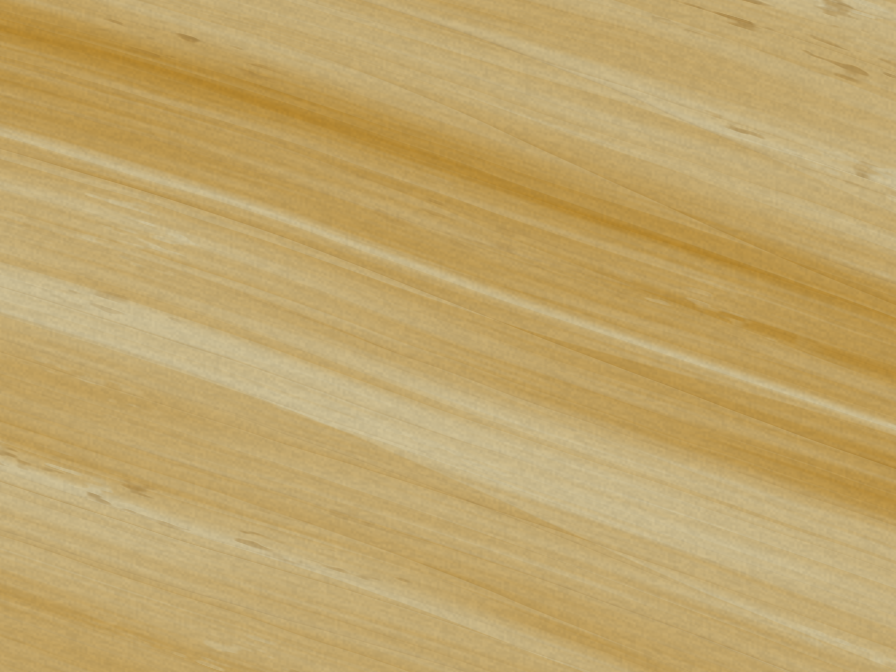
A WebGL 2 fragment shader for this texture:

```glsl
#version 300 es
precision highp float;
// Polished honey sandstone: slanted amber and cream strata with fine bedding lines.

uniform vec2 u_resolution;
out vec4 fragColor;

const vec3 AMBER = vec3(0.705, 0.540, 0.225);
const vec3 TAN   = vec3(0.750, 0.632, 0.390);
const vec3 CREAM = vec3(0.780, 0.705, 0.520);
const vec3 BROWN = vec3(0.560, 0.405, 0.160);

const float SLOPE = 0.34;          // fall of the strata at the bottom
const float SLOPE_CHANGE = 0.05;   // flattening towards the top
const float WARP = 0.012;          // gentle waviness of the strata
const float BASE_TONE = 0.64;      // 0 amber, 0.5 tan, 1 cream
const float STREAK_GAIN = 0.23;
const float BED_GAIN = 0.36;
const float LINE_GAIN = 0.40;
const float FLECK_GAIN = 0.38;
const float GRAIN_GAIN = 0.045;
const float GRAIN_SCALE = 250.0;

float hash(ivec2 cell, int seed) {
    uint h = uint(cell.x) * 1597334673u ^ uint(cell.y) * 3812015801u;
    h ^= uint(seed) * 2654435769u;
    h = (h ^ (h >> 16)) * 2246822519u;
    h = (h ^ (h >> 13)) * 3266489917u;
    h ^= h >> 16;
    return float(h >> 8) / 16777216.0;
}

// Smooth value noise in -1..1
float noise(vec2 p, int seed) {
    ivec2 i = ivec2(floor(p));
    vec2 f = fract(p);
    f = f * f * f * (f * (f * 6.0 - 15.0) + 10.0);
    float low  = mix(hash(i, seed), hash(i + ivec2(1, 0), seed), f.x);
    float high = mix(hash(i + ivec2(0, 1), seed), hash(i + ivec2(1, 1), seed), f.x);
    return mix(low, high, f.y) * 2.0 - 1.0;
}

float bump(float x, float center, float width) {
    float d = (x - center) / width;
    return exp(-d * d);
}

// Long soft streaks, finer and shorter with each octave
float streaks(vec2 s) {
    float sum = 0.0, gain = 1.0;
    vec2 freq = vec2(0.55, 10.0);
    for (int i = 0; i < 5; i++) {
        sum += gain * noise(s * freq + float(i) * 7.3, i);
        freq *= vec2(1.7, 2.15);
        gain *= 0.76;
    }
    return sum;
}

// Beds with one crisp edge and a fading side; x is tone, y is edge line
vec2 beds(vec2 s, float pixel) {
    vec2 sum = vec2(0.0);
    float rows = 8.0, gain = 1.0;
    for (int i = 0; i < 3; i++) {
        int seed = 20 + i * 5;
        float r = s.y * rows + 0.45 * noise(vec2(s.x * 0.7, s.y * rows * 0.6), seed);
        int row = int(floor(r));
        float f = fract(r);
        float edge = smoothstep(0.0, 1.6 * pixel * rows, f);
        float strength = hash(ivec2(row, 3), seed + 1) * 2.0 - 1.0;
        float along = 0.5 + 0.5 * noise(vec2(s.x * 1.6, float(row) * 5.0 + 0.5), seed + 2);
        sum.x += gain * strength * (0.4 + along) * edge * pow(1.0 - f, 2.5);
        float chosen = step(0.5, hash(ivec2(row, 9), seed + 3));
        float line = edge * exp(-f / (rows * 0.0028)) * (1.0 - f);
        sum.y += gain * chosen * line * smoothstep(0.25, 0.8, along);
        rows *= 2.6;
        gain *= 0.78;
    }
    return sum;
}

// Broad zones across the slab: amber bands, a tan middle and a pale seam
float zones(vec2 s) {
    float fade = 0.85 + 0.2 * noise(vec2(s.x * 1.5, 2.5), 50);
    float tone = -0.56 * fade * bump(s.y, 0.960, 0.048);
    tone -= 0.46 * fade * bump(s.y, 0.855, 0.046);
    tone -= 0.15 * bump(s.y, 0.69, 0.085);
    tone += 0.55 * bump(s.y, 0.798, 0.007);
    tone += 0.20 * bump(s.y, 0.575, 0.022) * (1.0 - 0.5 * s.x);
    tone += 0.08 * smoothstep(1.04, 1.12, s.y);
    return tone;
}

// Short ragged dashes gathered in a few patches
float flecks(vec2 s, int seed) {
    float dash = noise(s * vec2(16.0, 125.0), seed) + 0.4 * noise(s * vec2(50.0, 210.0), seed + 1);
    float patches = noise(s * vec2(2.2, 15.0), seed + 2);
    return smoothstep(0.35, 0.95, dash) * smoothstep(0.35, 0.8, patches);
}

void main() {
    vec2 p = gl_FragCoord.xy / u_resolution.y;
    float pixel = 1.0 / u_resolution.y;

    // Coordinates along and across the strata
    vec2 s = vec2(p.x - 0.3 * p.y, p.y + p.x * (SLOPE - SLOPE_CHANGE * p.y));
    s.y += WARP * noise(s * vec2(1.3, 3.0), 40) + 0.0012 * noise(s * vec2(9.0, 30.0), 41);

    vec2 bed = beds(s, pixel);
    float tone = BASE_TONE + zones(s) + STREAK_GAIN * streaks(s) + BED_GAIN * bed.x;
    tone += 0.35 * flecks(s, 60);
    tone = clamp(tone, -0.12, 1.2);

    vec3 color = tone < 0.5 ? mix(AMBER, TAN, tone * 2.0) : mix(TAN, CREAM, tone * 2.0 - 1.0);
    color = mix(color, BROWN, clamp(LINE_GAIN * bed.y + FLECK_GAIN * flecks(s, 70), 0.0, 0.6));

    // Sandy grain, part round and part drawn out along the strata
    float grain = 0.6 * noise(p * GRAIN_SCALE, 80) + 0.4 * noise(s * vec2(70.0, GRAIN_SCALE), 81);
    color *= 1.0 + GRAIN_GAIN * grain;
    fragColor = vec4(color, 1.0);
}
```
